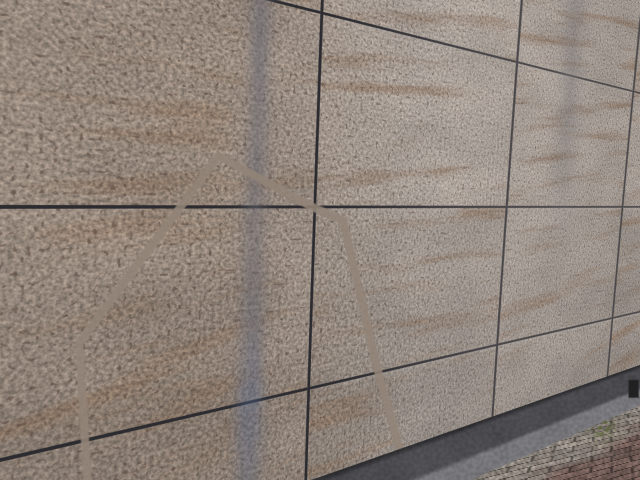
Reproduce this texture procedurally as a WebGL 1 fragment shader.

```glsl
precision highp float;
// Granite cladding seen at a slant: panels with dark joints above a plinth and brick paving.
// Screen points map to wall coordinates through one vanishing point; noise in those
// coordinates adds grain and strata, and screen-space streaks add the wear.

uniform vec2 u_resolution;

#define VANISH vec2(2.274, 0.569)  // where the horizontal joints converge
#define TILT 0.089                 // lean of the vertical joints
#define FIRST_JOINT 0.618          // wall position of the first vertical joint
#define COLUMN_PITCH 0.2027
#define UPPER_PITCH 0.252          // panel height above eye level
#define LOWER_PITCH 0.232          // panel height below eye level
#define WALL_END -0.350
#define PAVING_START -0.440
#define JOINT_HALF 0.0018
#define GRAIN_SCALE 230.0
#define GRAIN_CONTRAST 0.30

float hash(vec2 p) {
  return fract(sin(dot(p, vec2(127.1, 311.7))) * 43758.5);
}

vec2 gradient(vec2 cell) {
  float angle = 6.2832 * hash(cell);
  return vec2(cos(angle), sin(angle));
}

float noise(vec2 p) {
  vec2 i = floor(p), f = fract(p);
  vec2 w = f * f * f * (f * (f * 6.0 - 15.0) + 10.0);
  float a = dot(gradient(i), f);
  float b = dot(gradient(i + vec2(1, 0)), f - vec2(1, 0));
  float c = dot(gradient(i + vec2(0, 1)), f - vec2(0, 1));
  float d = dot(gradient(i + 1.0), f - 1.0);
  return mix(mix(a, b, w.x), mix(c, d, w.x), w.y);
}

float fbm(vec2 p) {
  float sum = 0.0, amplitude = 0.6;
  for (int i = 0; i < 4; i++) {
    sum += amplitude * noise(p);
    p = p * 2.03 + 17.3;
    amplitude *= 0.5;
  }
  return sum;
}

float segment(vec2 p, vec2 a, vec2 b) {
  vec2 ap = p - a, ab = b - a;
  return length(ap - ab * clamp(dot(ap, ab) / dot(ab, ab), 0.0, 1.0));
}

float bell(float x, float width) {
  return exp(-x * x / (width * width));
}

// Stone with panel tone, tilted strata and speckled grain
vec3 granite(vec2 p, vec2 wall, vec2 panel) {
  float tone = hash(panel + 3.7) - 0.5;
  vec3 stone = mix(vec3(0.575, 0.522, 0.477), vec3(0.635, 0.600, 0.572), smoothstep(0.45, 0.9, p.x));
  stone *= 1.0 + 0.05 * tone;
  stone *= 0.92 + 0.12 * smoothstep(0.0, 0.75, p.y) - 0.06 * smoothstep(1.1, 1.33, p.x);
  vec2 bed = vec2(wall.x * 7.0, (wall.y - wall.x * (0.2 + 0.4 * tone)) * 32.0) + panel * 9.1;
  float strata = fbm(bed);
  stone = mix(stone, vec3(0.53, 0.435, 0.36), 0.6 * smoothstep(0.02, 0.45, strata));
  stone *= 1.0 + 0.12 * fbm(wall * 14.0);
  vec2 g = vec2(wall.x * 1.8, wall.y) * GRAIN_SCALE;
  float grain = noise(g) + 0.6 * noise(g * 1.9 + 41.0);
  float strength = GRAIN_CONTRAST * mix(1.0, 0.6, smoothstep(0.4, 1.2, p.x));
  stone *= 1.0 + strength * grain;
  float fleck = smoothstep(0.22, 0.5, noise(g * 0.8 + 83.0));
  return mix(stone, vec3(0.34, 0.27, 0.23), fleck * strength * 1.7);
}

// Diagonal bricks on the ground plane, paler beside the plinth
vec3 paving(vec2 p) {
  float drop = max(VANISH.y - p.y, 0.05);
  vec2 ground = vec2(p.x - VANISH.x, 1.0) / drop;
  vec2 q = mat2(0.707, -0.707, 0.707, 0.707) * ground * 9.0;
  q.y *= 2.0;
  q.x += 0.5 * mod(floor(q.y), 2.0);
  vec2 edge = 0.5 - abs(fract(q) - 0.5);
  float brick = smoothstep(0.02, 0.12, min(edge.x * 2.0, edge.y));
  float red = smoothstep(-2.12, -1.92, ground.x + 0.15 * noise(ground * 8.0));
  vec3 color = mix(vec3(0.54, 0.51, 0.48), vec3(0.43, 0.35, 0.33), red);
  color *= mix(0.65, 0.9 + 0.2 * hash(floor(q)), brick);
  color *= 1.0 + 0.35 * noise(p * 130.0) + 0.2 * fbm(p * 30.0);
  float weed = bell(length(p - vec2(1.255, 0.11)), 0.025) * smoothstep(-0.2, 0.3, noise(p * 110.0));
  return mix(color, vec3(0.36, 0.39, 0.22), weed);
}

void main() {
  vec2 p = gl_FragCoord.xy / u_resolution.y;
  float depth = max(VANISH.x - p.x, 0.2);
  float upright = p.x - (p.y - VANISH.y) * TILT * (p.x - 0.264);
  vec2 wall = vec2(1.0 / max(VANISH.x - upright, 0.2), (p.y - VANISH.y) / depth);
  float aa = 0.8 / (u_resolution.y * depth);

  // Panel grid and joints
  float pitch = wall.y > 0.0 ? UPPER_PITCH : LOWER_PITCH;
  vec2 grid = vec2((wall.x - FIRST_JOINT) / COLUMN_PITCH, wall.y / pitch);
  vec2 offset = (fract(grid + 0.5) - 0.5) * vec2(COLUMN_PITCH * depth, pitch);
  vec3 color = granite(p, wall, floor(grid));
  float rim = bell(offset.y + 2.2 * JOINT_HALF, JOINT_HALF) * smoothstep(0.6, 0.8, p.x);
  color = mix(color, vec3(0.68, 0.66, 0.64), 0.35 * rim);
  float gap = min(abs(offset.x), abs(offset.y));
  vec3 seal = mix(vec3(0.17, 0.17, 0.19), vec3(0.29, 0.28, 0.29), smoothstep(0.65, 1.1, p.x));
  color = mix(color, seal, 1.0 - smoothstep(JOINT_HALF - aa, JOINT_HALF + aa, gap));

  // Blue-grey runoff and a pale scuffed trail
  float runoff = bell(p.x - 0.516 - 0.028 * p.y, 0.025) * (0.5 + 0.25 * noise(p * vec2(30.0, 5.0)));
  vec3 runoffColor = mix(vec3(0.41, 0.41, 0.45), vec3(0.32, 0.39, 0.54), bell(p.y - 0.14, 0.12));
  color = mix(color, runoffColor, runoff);
  float faint = bell(p.x - 1.13 - 0.07 * p.y, 0.022) * smoothstep(0.4, 0.8, p.y);
  color = mix(color, vec3(0.47, 0.46, 0.47), 0.4 * faint);
  float trail = min(segment(p, vec2(0.182, 0.0), vec2(0.165, 0.285)), segment(p, vec2(0.165, 0.285), vec2(0.455, 0.675)));
  trail = min(trail, min(segment(p, vec2(0.455, 0.675), vec2(0.646, 0.571)), segment(p, vec2(0.646, 0.571), vec2(0.715, 0.54))));
  trail = min(trail, min(segment(p, vec2(0.715, 0.54), vec2(0.785, 0.236)), segment(p, vec2(0.785, 0.236), vec2(0.833, 0.063))));
  color = mix(color, vec3(0.57, 0.515, 0.465), 0.88 * (1.0 - smoothstep(0.006, 0.011, trail)));

  // Shaded plinth, drain opening and paving
  vec3 plinth = mix(vec3(0.46, 0.46, 0.48), vec3(0.29, 0.29, 0.31), smoothstep(-0.408, -0.398, wall.y));
  plinth *= 1.0 + 0.15 * noise(p * 120.0) + 0.15 * fbm(p * 12.0);
  plinth *= 1.0 - 0.4 * smoothstep(-0.362, WALL_END, wall.y);
  vec2 drain = abs(p - vec2(1.32, 0.19)) - vec2(0.01, 0.018);
  plinth = mix(vec3(0.13), plinth, smoothstep(-0.002, 0.003, max(drain.x, drain.y)));
  color = mix(plinth, color, smoothstep(WALL_END - aa, WALL_END + aa, wall.y));
  color = mix(paving(p), color, smoothstep(PAVING_START - 2.0 * aa, PAVING_START + 2.0 * aa, wall.y));
  gl_FragColor = vec4(color, 1.0);
}
```
